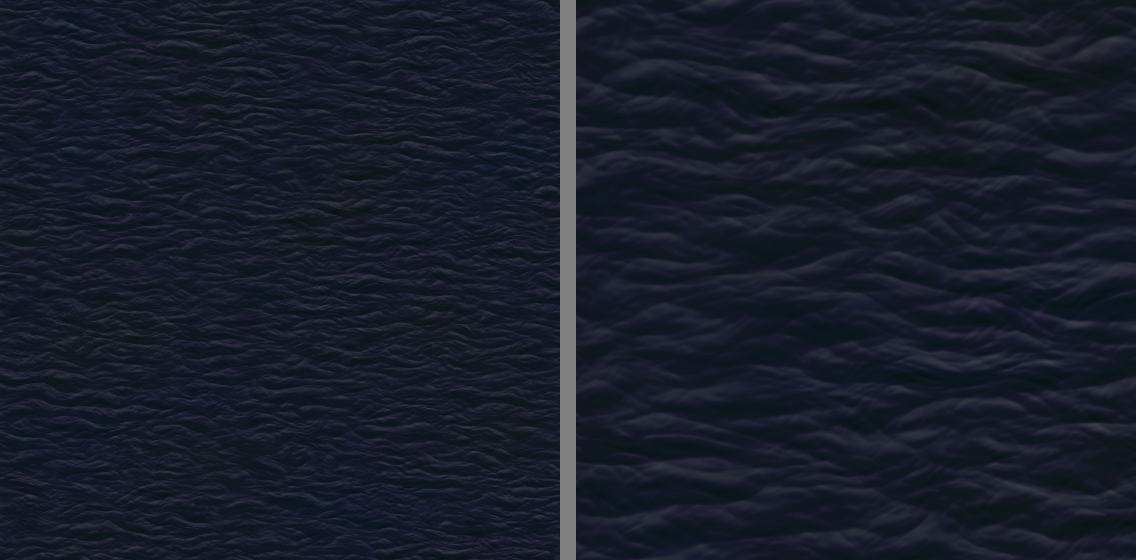
Left, the full canvas; right, a detail of the centre.
Reproduce this texture procedurally as a WebGL 2 fragment shader.

```glsl
#version 300 es
precision highp float;
// Dark open sea: long wind-blown crests with fine crossing ripples.

uniform vec2 u_resolution;
out vec4 fragColor;

const int OCTAVES = 4;
const float SLOPE_STEP = 0.0022;  // sampling distance for the wave slope

// Integer hash of a lattice cell, giving two values in -1..1
vec2 hash2(ivec2 cell, int seed) {
    uvec2 v = uvec2(cell) * 1664525u + uint(seed) * 74699u + 10139u;
    v.x += v.y * 1664525u;
    v.y += v.x * 1664525u;
    v ^= v >> 16u;
    v.x += v.y * 1664525u;
    v.y += v.x * 1664525u;
    v ^= v >> 16u;
    return vec2(v & 65535u) / 32767.5 - 1.0;
}

float cornerValue(ivec2 cell, vec2 offset, int seed) {
    vec2 gradient = normalize(hash2(cell, seed) + 1e-4);
    return dot(gradient, offset);
}

float gradientNoise(vec2 p, int seed) {
    ivec2 cell = ivec2(floor(p));
    vec2 f = fract(p);
    vec2 u = f * f * f * (f * (f * 6.0 - 15.0) + 10.0);
    float a = cornerValue(cell, f, seed);
    float b = cornerValue(cell + ivec2(1, 0), f - vec2(1, 0), seed);
    float c = cornerValue(cell + ivec2(0, 1), f - vec2(0, 1), seed);
    float d = cornerValue(cell + ivec2(1, 1), f - vec2(1, 1), seed);
    return mix(mix(a, b, u.x), mix(c, d, u.x), u.y);
}

// Sharp-crested wave height
float ridge(vec2 p, int seed) {
    return 1.0 - abs(gradientNoise(p, seed));
}

// Light on the water: near faces of the waves are lit, far faces are dark
float waveLight(vec2 p, float roughness) {
    vec2 frequency = vec2(10.0, 38.0);
    float weight = 1.0;
    float side = 1.0;
    float light = 0.0;
    for (int i = 0; i < OCTAVES; i++) {
        float shear = side * (0.07 + 0.06 * float(i));
        vec2 q = vec2(p.x, p.y + shear * p.x) * frequency;
        float stepSize = SLOPE_STEP * frequency.y;
        float low = ridge(q, i);
        float high = ridge(q + vec2(0.0, stepSize), i);
        light += weight * ((high - low) / stepSize + 1.2 * (low - 0.8));
        frequency *= vec2(1.9, 1.58);
        weight *= 0.82 * roughness;
        side = -side;
    }
    return light;
}

// Colour ramp from trough to glinting crest
vec3 waterColor(float light) {
    const float levels[6] = float[6](-2.4, -1.15, -0.21, 0.51, 1.34, 2.9);
    const vec3 colors[6] = vec3[6](
        vec3(0.035, 0.070, 0.090), vec3(0.050, 0.088, 0.120),
        vec3(0.070, 0.090, 0.140), vec3(0.100, 0.110, 0.180),
        vec3(0.140, 0.158, 0.210), vec3(0.220, 0.232, 0.280));
    vec3 color = colors[0];
    for (int i = 1; i < 6; i++) {
        float t = clamp((light - levels[i - 1]) / (levels[i] - levels[i - 1]), 0.0, 1.0);
        color = mix(color, colors[i], t);
    }
    return color;
}

void main() {
    vec2 p = gl_FragCoord.xy / u_resolution.y;

    // Bend the crests
    vec2 bend = vec2(gradientNoise(p * vec2(9.0, 16.0), 11),
                     gradientNoise(p * vec2(17.0, 22.0), 12));
    vec2 bent = p + bend * vec2(0.018, 0.010);

    // Gusts change the roughness, broad patches change the tint
    float roughness = 1.0 + 0.25 * gradientNoise(p * vec2(6.0, 11.0), 13);
    float tint = gradientNoise(p * vec2(4.0, 6.0), 14);

    vec3 color = waterColor(waveLight(bent, roughness));
    color += tint * vec3(-0.010, -0.004, 0.024);
    fragColor = vec4(color, 1.0);
}
```
